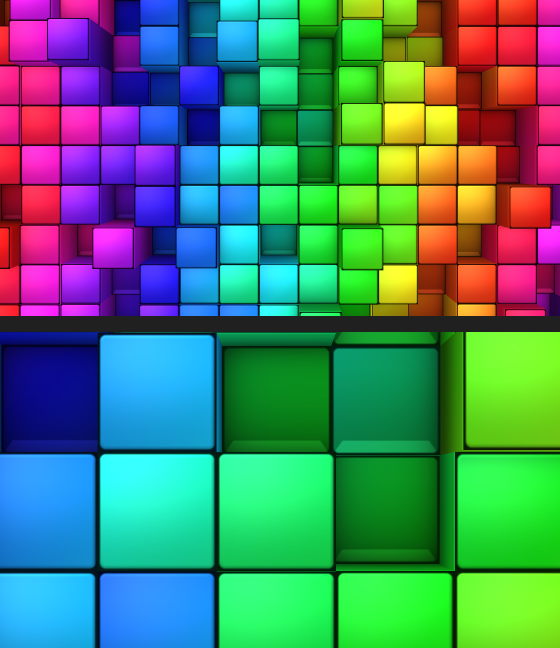
Top, the full canvas; bottom, a detail of the centre.
Write a Shadertoy shader that draws this background.

```glsl
// A wall of glossy rainbow cubes seen head-on in perspective, some raised, some sunken.
// Each view ray is intersected with the nearby boxes of a square grid; hue sweeps across
// the columns with a hashed shift per cube, and neighbours shade the lower faces.

#define PITCH 0.1257            // cube width, in canvas heights
#define ORIGIN vec2(7.53, 4.68) // grid coordinate at the vanishing point
#define DEPTH 0.075             // perspective scale per unit of height
#define SUNKEN 0.29             // share of sunken cubes
#define RAISED 0.17             // share of raised cubes
#define HUE_START 0.97
#define HUE_STEP 0.076          // hue change per column
#define HUE_JITTER 0.085
#define SEAM 0.014              // half width of the dark gap, in cubes
#define CORNER 0.055            // corner radius, in cubes
#define SAMPLES 3               // antialiasing samples per axis

float hash(vec2 p, float seed) {
    vec3 q = fract(vec3(p.xyx + seed) * vec3(0.1031, 0.1030, 0.0973));
    q += dot(q, q.yzx + 33.33);
    return fract((q.x + q.y) * q.z);
}

// Height of a cube: about -1 sunken, 0 flush, up to 1 raised
float cubeHeight(vec2 cell) {
    float kind = hash(cell, 3.7);
    float vary = hash(cell, 19.3);
    if (kind < SUNKEN) return -0.85 - 0.35 * vary;
    if (kind > 1.0 - RAISED) return 0.45 + 0.45 * vary;
    return 0.1 * (vary - 0.5);
}

vec3 hueColor(float hue) {
    hue -= 0.015 * sin(18.85 * (hue - 0.3333)); // linger on red, green and blue
    vec3 rgb = clamp(abs(mod(hue * 6.0 + vec3(0, 4, 2), 6.0) - 3.0) - 1.0, 0.0, 1.0);
    return mix(vec3(0.06), vec3(0.97, 0.93, 0.96), rgb);
}

// Cube colour with a slight diagonal hue drift over its face
vec3 cubeColor(vec2 cell, vec2 uv) {
    float shift = HUE_JITTER * (2.0 * hash(cell, 41.1) - 1.0);
    float drift = 0.025 * (uv.y - uv.x) * (0.5 + hash(cell, 7.9));
    return hueColor(HUE_START - HUE_STEP * cell.x + shift + drift);
}

float roundedBox(vec2 p, float halfSize, float radius) {
    vec2 q = abs(p) - halfSize + radius;
    return length(max(q, 0.0)) + min(max(q.x, q.y), 0.0) - radius;
}

// Darkening by taller neighbours on the four sides
float occlusion(vec2 cell, vec2 uv, float height) {
    float light = 1.0;
    for (int i = 0; i < 4; i++) {
        float s = i < 2 ? 1.0 : -1.0;
        vec2 side = i % 2 == 0 ? vec2(s, 0) : vec2(0, s);
        float rise = clamp(cubeHeight(cell + side) - height, 0.0, 1.2);
        float gap = 0.5 - dot(uv - 0.5, side);
        light *= 1.0 - 0.42 * rise * exp(-gap * 7.0);
    }
    return light;
}

vec3 shadeFront(vec2 cell, vec2 uv, float height) {
    float edge = roundedBox(uv - 0.5, 0.5 - SEAM, CORNER);
    float sunk = smoothstep(-0.2, -0.8, height);
    vec3 base = cubeColor(cell, uv);
    // Soft light from the upper left
    vec3 col = base * mix(0.8, 1.03, smoothstep(0.0, 0.9, uv.y));
    float gloss = smoothstep(0.9, 0.0, distance(uv, vec2(0.3, 0.9)));
    col += (0.13 * gloss + 0.03) * (1.0 - sunk);
    // Sunken floor with a faint reflection of the lower lip
    col *= mix(1.0, 0.64, sunk);
    float lip = smoothstep(0.14, 0.125, uv.y)
              * smoothstep(0.0, 0.02, min(uv.x, 1.0 - uv.x) - 0.7 * uv.y);
    col += sunk * lip * (0.16 * base + 0.05);
    col *= occlusion(cell, uv, height);
    // Bevel: bright along the top, dark along the bottom and right
    float bevel = smoothstep(-0.045, -0.012, edge) * (1.0 - sunk);
    col *= 1.0 + bevel * (0.22 * smoothstep(0.9, 1.0, uv.y)
                        - 0.3 * smoothstep(0.1, 0.0, min(uv.y, 1.0 - uv.x)));
    return mix(col, base * 0.12, smoothstep(-0.018, 0.004, edge));
}

vec3 shadeWall(vec2 cell, vec2 uv, float below) {
    float rim = smoothstep(0.0, 0.012, below);
    float fade = mix(0.62, 0.26, smoothstep(0.0, 0.13, below));
    return cubeColor(cell, uv) * fade * mix(1.3, 1.0, rim);
}

// Nearest box hit by the ray through p, in cubes from the vanishing point
vec3 cubeWall(vec2 p) {
    p += vec2(0.00013, 0.00017); // keep the slab division finite
    vec2 home = floor(p + ORIGIN);
    float nearest = 1e5;
    vec2 hitCell = home;
    float hitTop = 1.0;
    for (int j = -1; j <= 1; j++)
    for (int i = -1; i <= 1; i++) {
        vec2 cell = home + vec2(i, j);
        vec2 a = (cell - ORIGIN) / p;
        vec2 b = (cell + 1.0 - ORIGIN) / p;
        vec2 enter = min(a, b), leave = max(a, b);
        float top = 1.0 / (1.0 + DEPTH * cubeHeight(cell));
        float t = max(top, max(enter.x, enter.y));
        if (t < min(leave.x, leave.y) && t < nearest) {
            nearest = t; hitCell = cell; hitTop = top;
        }
    }
    vec2 uv = p * nearest + ORIGIN - hitCell;
    float below = nearest - hitTop;
    return below > 0.0 ? shadeWall(hitCell, uv, below)
                       : shadeFront(hitCell, uv, cubeHeight(hitCell));
}

void mainImage(out vec4 fragColor, in vec2 fragCoord) {
    vec3 sum = vec3(0);
    for (int j = 0; j < SAMPLES; j++)
    for (int i = 0; i < SAMPLES; i++) {
        vec2 offset = (vec2(i, j) + 0.5) / float(SAMPLES) - 0.5;
        vec2 p = (fragCoord + offset - 0.5 * iResolution.xy) / iResolution.y;
        sum += clamp(cubeWall(p / PITCH), 0.0, 1.0);
    }
    fragColor = vec4(sum / float(SAMPLES * SAMPLES), 1.0);
}
```
